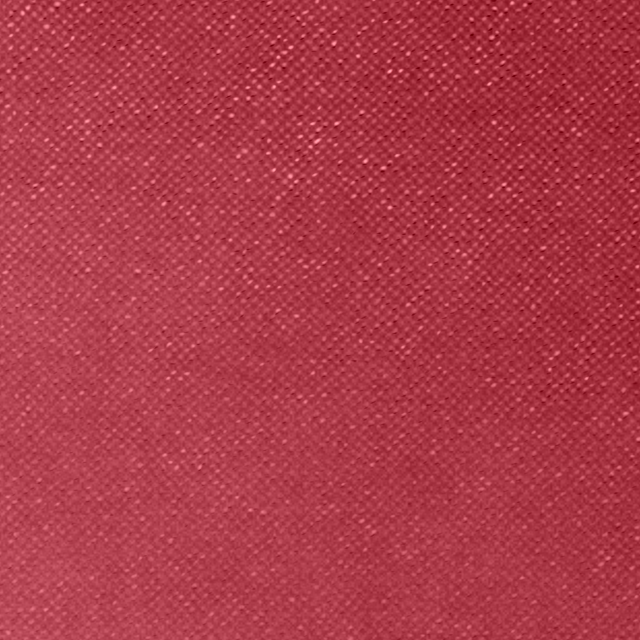
Give the GLSL for this texture, as a three.js fragment shader.

```glsl
// Fine red plain-weave book cloth under soft slanting light.
// A checkerboard of raised knots forms a diagonal lattice, with hashed
// glints and wear, over a smooth gradient and layered-sine clouds.
#define THREADS vec2(104.0, 112.0)
#define DEEP_RED vec3(0.605, 0.148, 0.200)
#define PALE_RED vec3(0.725, 0.288, 0.345)
#define KNOT_LIGHT 0.100
#define GLINT_LIGHT 0.170
#define GLINT_SHARE 0.30
#define VALLEY_SHADE 0.040
#define SPECK_SHADE 0.130
#define GRAIN 0.085
#define DRIFT 0.30

varying vec2 vUv;

float hash(vec2 p) {
  vec3 q = fract(vec3(p.xyx) * 0.1031);
  q += dot(q, q.yzx + 33.33);
  return fract((q.x + q.y) * q.z);
}

float valueNoise(vec2 p) {
  vec2 i = floor(p);
  vec2 f = fract(p);
  f = f * f * (3.0 - 2.0 * f);
  return mix(mix(hash(i), hash(i + vec2(1.0, 0.0)), f.x),
             mix(hash(i + vec2(0.0, 1.0)), hash(i + 1.0), f.x), f.y);
}

// Broad uneven patches, about -1 to 1
float clouds(vec2 p) {
  float sum = 0.0;
  float weight = 0.5;
  for (int i = 0; i < 4; i++) {
    sum += weight * sin(p.x + 1.7 * sin(p.y * 0.8)) * cos(p.y + 1.3 * sin(p.x * 0.7));
    p = mat2(1.5, 1.1, -1.1, 1.5) * p + 2.3;
    weight *= 0.6;
  }
  return sum;
}

// Soft ellipse: 1 in the middle, 0 outside the given radii
float softSpot(vec2 p, vec2 radii) {
  return 1.0 - smoothstep(0.1, 1.0, length(p / radii));
}

// Light and shade of the woven threads
float weave(vec2 uv, float relief) {
  vec2 p = uv * THREADS;
  p += DRIFT * vec2(sin(uv.y * 31.0 + 2.0 * sin(uv.x * 9.0)),
                    sin(uv.x * 27.0 + 2.0 * sin(uv.y * 11.0)));
  p += 0.35 * (vec2(valueNoise(p * 0.9), valueNoise(p * 0.9 + 57.0)) - 0.5);

  // Smooth lattice: crests on one half of the crossings, valleys on the other
  vec2 wave = sin(3.14159265 * p);
  float lattice = wave.x * wave.y;
  float tone = VALLEY_SHADE * relief * (lattice - 0.15);

  // Nearby raised knots, each shifted, sized and lit by chance
  vec2 home = floor(p);
  for (int j = -1; j <= 1; j++) {
    for (int i = -1; i <= 1; i++) {
      vec2 cell = home + vec2(float(i), float(j));
      float over = 1.0 - mod(cell.x + cell.y, 2.0);
      float chance = hash(cell + 7.0);
      float wear = hash(cell + 91.0);
      vec2 k = p - cell - 0.5 - 0.24 * (vec2(wear, hash(cell + 43.0)) - 0.5);
      k.y -= 0.25 * k.x;
      vec2 radii = vec2(0.62, 0.48) * (0.85 + 0.35 * hash(cell + 19.0));
      float glint = smoothstep(1.0 - GLINT_SHARE, 1.0, chance);
      float light = KNOT_LIGHT * (0.15 + wear) + GLINT_LIGHT * glint;
      tone += over * relief * light * softSpot(k, radii);

      // Short dark gap under some knots
      float speck = smoothstep(0.45, 1.0, hash(cell + 131.0));
      tone -= over * relief * SPECK_SHADE * speck
            * softSpot(k + vec2(0.1, 0.58), vec2(0.55, 0.27));
    }
  }
  return tone;
}

void main() {
  vec2 uv = vUv;
  float patches = clouds(uv * 8.0);

  // Sheen pales the lower left; the upper right stays deep
  float sheen = 0.93 - 0.55 * uv.x - 0.32 * uv.y;
  sheen += 0.20 * smoothstep(0.5, 0.0, distance(uv, vec2(0.0, 0.58)));
  sheen += 0.16 * patches;
  vec3 color = mix(DEEP_RED, PALE_RED, clamp(sheen, -0.1, 1.1));

  // Relief is crisp at the top and worn smooth towards the bottom
  float relief = mix(0.62, 1.25, smoothstep(0.15, 1.0, uv.y + 0.18 * uv.x));
  relief *= 0.95 + 0.35 * clouds(uv * 19.0 + 4.0);
  color += weave(uv, relief);

  // Fibre grain and faint streaks along the threads
  color += GRAIN * (valueNoise(uv * 310.0) - 0.5);
  color += 0.026 * (valueNoise(uv * vec2(22.0, 150.0)) - 0.5);
  color += 0.020 * (valueNoise(uv * vec2(140.0, 18.0)) - 0.5);

  gl_FragColor = vec4(clamp(color, 0.0, 1.0), 1.0);
}
```
